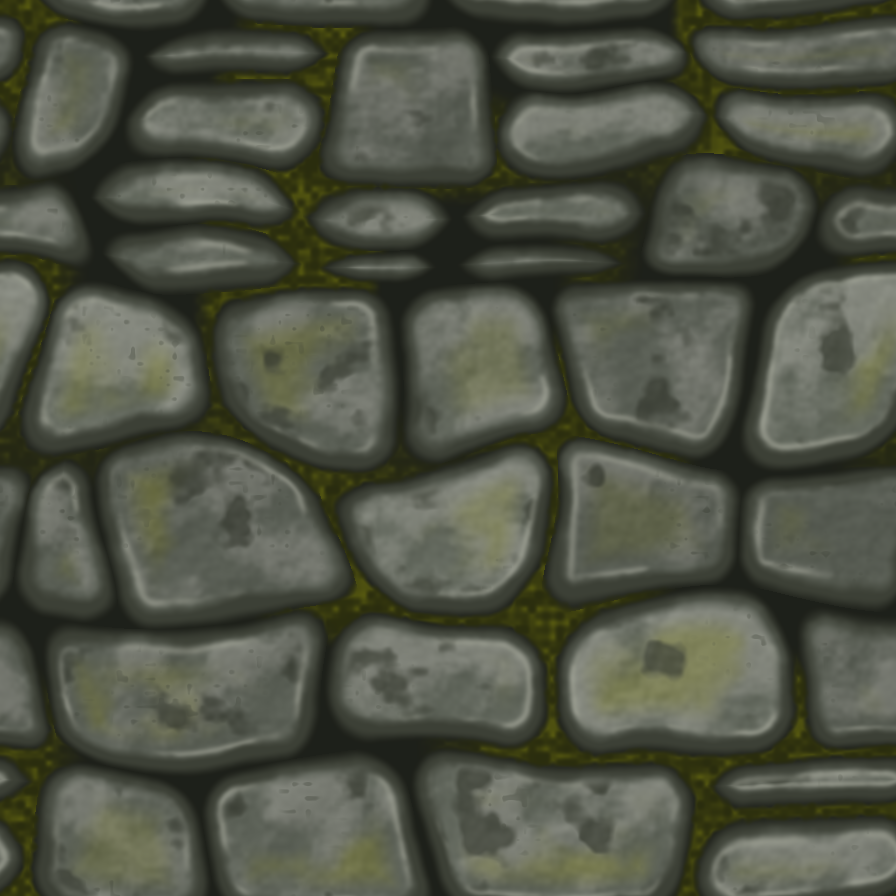
Write a WebGL 1 fragment shader that draws this texture.

```glsl
precision highp float;
uniform vec2 u_resolution;

const float ROWS = 6.0;
const vec3 GAP = vec3(0.115, 0.125, 0.10);
const vec3 SHADE = vec3(0.235, 0.25, 0.21);
const vec3 BODY = vec3(0.365, 0.385, 0.345);
const vec3 LIGHT = vec3(0.50, 0.51, 0.475);
const vec3 RIM = vec3(0.62, 0.63, 0.58);
const vec3 LICHEN = vec3(0.46, 0.47, 0.25);
const vec3 MOSS_DARK = vec3(0.17, 0.18, 0.05);
const vec3 MOSS_LIGHT = vec3(0.36, 0.37, 0.06);

float hash(vec2 p) {
  return fract(sin(dot(p, vec2(127.1, 311.7))) * 43758.5453);
}

// Value noise that wraps after a whole number of cells
float noise(vec2 p, vec2 period) {
  vec2 i = floor(p), f = fract(p);
  f = f * f * (3.0 - 2.0 * f);
  vec2 a = mod(i, period), b = mod(i + 1.0, period);
  vec2 seed = period * 1.7;
  return mix(mix(hash(a + seed), hash(vec2(b.x, a.y) + seed), f.x),
             mix(hash(vec2(a.x, b.y) + seed), hash(b + seed), f.x), f.y);
}

float fbm(vec2 uv, float freq) {
  float sum = 0.0, amp = 0.53;
  for (int i = 0; i < 4; i++) {
    sum += amp * noise(uv * freq, vec2(freq));
    freq *= 2.0;
    amp *= 0.5;
  }
  return sum;
}

// Wavy course line between two rows
float rowEdge(float row, float x) {
  float jitter = 0.45 * (hash(vec2(mod(row, ROWS), 3.7)) - 0.5);
  float wave = noise(vec2(x * 5.0, row), vec2(5.0, ROWS)) - 0.5;
  return (row + jitter) / ROWS + 0.05 * wave;
}

// Slanted joint between two stones of a row
float columnEdge(float col, float row, float count, float y) {
  vec2 key = vec2(mod(col, count), mod(row, ROWS));
  float shift = hash(vec2(key.y, 9.2)) + 0.65 * (hash(key + 5.3) - 0.5);
  float slant = 0.55 * (hash(key + 21.4) - 0.5);
  return (col + shift) / count + slant * (y - (row + 0.5) / ROWS);
}

// Rounded inner distance from the horizontal and vertical edge distances
float roundedDepth(vec2 q, float radius) {
  return radius - length(max(radius - q, 0.0)) + max(min(q.x, q.y) - radius, 0.0);
}

// Returns depth inside the stone, height within it (-1 to 1), and its random id
vec3 stoneAt(vec2 p) {
  float row = floor(p.y * ROWS);
  if (p.y < rowEdge(row, p.x)) row -= 1.0;
  else if (p.y > rowEdge(row + 1.0, p.x)) row += 1.0;
  float wrapped = mod(row, ROWS);
  float count = 4.0 + step(0.5, hash(vec2(wrapped, 1.9)));

  float col = floor(p.x * count - hash(vec2(wrapped, 9.2)));
  if (p.x < columnEdge(col, row, count, p.y)) col -= 1.0;
  else if (p.x > columnEdge(col + 1.0, row, count, p.y)) col += 1.0;

  float left = p.x - columnEdge(col, row, count, p.y);
  float right = columnEdge(col + 1.0, row, count, p.y) - p.x;
  float below = p.y - rowEdge(row, p.x);
  float above = rowEdge(row + 1.0, p.x) - p.y;

  // Some cells hold two stacked stones
  vec2 key = vec2(mod(col, count), wrapped);
  float part = 0.0;
  if (hash(key + 33.1) > 0.68) {
    float cut = mix(0.35, 0.65, hash(key + 41.6));
    float slope = 0.3 * (hash(key + 52.8) - 0.5);
    float side = below - cut * (below + above) + slope * (left - right) * 0.5;
    if (side > 0.0) { below = side; part = 1.0; }
    else above = -side;
  }
  float id = hash(key + part * 17.3 + 61.2);
  vec2 q = vec2(min(left, right), min(below, above));
  float depth = roundedDepth(q, mix(0.035, 0.065, id)) - 0.006 * fract(id * 7.3);
  return vec3(depth, (below - above) / (below + above), id);
}

void main() {
  vec2 uv = gl_FragCoord.xy / u_resolution;
  float broad = fbm(uv, 7.0);
  float brush = fbm(uv + 0.02 * broad, 18.0);
  float grain = noise(uv * 128.0, vec2(128.0));
  vec2 warp = vec2(noise(uv * 9.0, vec2(9.0)), noise(uv * 8.0, vec2(8.0))) - 0.5;
  vec3 stone = stoneAt(uv + 0.025 * warp);
  float depth = stone.x + 0.007 * (brush - 0.5);
  float face = depth - 0.009 * max(-stone.y, 0.0);

  // Rounded sides and painted faces
  vec3 color = mix(GAP, SHADE, smoothstep(-0.003, 0.011, depth));
  color = mix(color, BODY, smoothstep(0.006, 0.024, face + 0.016 * (brush - 0.5)));
  float inner = smoothstep(0.012, 0.028, face);
  float lit = smoothstep(0.32, 0.68, brush + 0.12 * stone.y + 0.2 * (stone.z - 0.5));
  color = mix(color, LIGHT, 0.85 * lit * inner);

  // Lichen in the middle of the stones
  float lichen = smoothstep(0.025, 0.06, face) * smoothstep(0.42, 0.65, broad);
  color = mix(color, LICHEN, lichen * mix(0.35, 0.75, fract(stone.z * 13.7)));

  // Worn bright rim
  float rim = exp(-pow((face - 0.021) / 0.0045, 2.0));
  color = mix(color, RIM, 0.6 * rim * smoothstep(0.4, 0.65, fbm(uv, 13.0)));

  // Chips, pores and relief lit from the upper left
  float chip = smoothstep(0.60, 0.72, fbm(uv, 15.0)) * inner;
  float pores = smoothstep(0.72, 0.9, grain) * smoothstep(0.48, 0.62, fbm(uv, 9.0)) * inner;
  color = mix(color, SHADE, 0.75 * chip + 0.35 * pores * (1.0 - chip));
  vec2 toLight = vec2(-0.004, 0.006);
  float relief = brush - fbm(uv + toLight + 0.02 * broad, 18.0);
  color += 0.20 * relief * inner;
  color *= 1.0 + (0.16 * (stone.z - 0.5) + 0.06 * (grain - 0.5)) * inner;

  // Grainy moss in the open joints
  float patches = smoothstep(0.46, 0.60, noise(uv * 6.0, vec2(6.0)));
  float moss = patches * smoothstep(0.004, -0.004, depth + 0.006 * (grain - 0.5));
  color = mix(color, mix(MOSS_DARK, MOSS_LIGHT, grain * grain), 0.9 * moss);

  gl_FragColor = vec4(color, 1.0);
}
```
